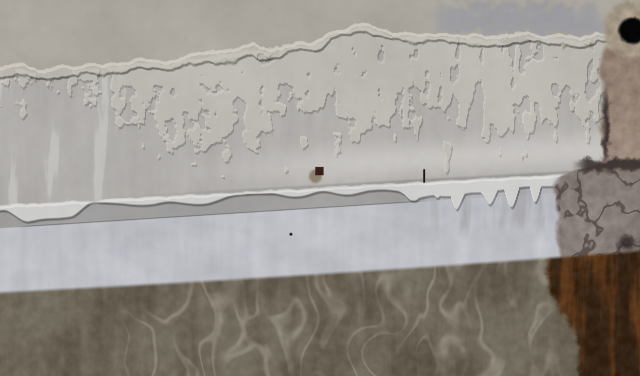
Give the GLSL for this texture, as a Shadertoy shader.

```glsl
// Weathered concrete wall: peeling cream paint, a flaked ledge and a damp base.
// Sloping bands set the layout; gradient noise makes the flakes, drips and veins.
// Paint is a height mask, lit from above by comparing two nearby samples.

const float ASPECT = 1.707;

vec2 gradientAt(vec2 cell) {
  vec2 q = fract(cell * vec2(.1031, .1137));
  q += dot(q, q.yx + 33.33);
  float angle = 6.2832 * fract((q.x + q.y) * q.x * 7.13);
  return vec2(cos(angle), sin(angle));
}

float noise(vec2 p) {
  vec2 i = floor(p), f = p - i, e = vec2(1, 0);
  vec2 w = f * f * (3. - 2. * f);
  float low = mix(dot(gradientAt(i), f), dot(gradientAt(i + e), f - e), w.x);
  float high = mix(dot(gradientAt(i + e.yx), f - e.yx), dot(gradientAt(i + 1.), f - 1.), w.x);
  return mix(low, high, w.y);
}

float fbm(vec2 p) {
  float sum = 0., gain = .7;
  for (int i = 0; i < 4; i++) {
    sum += gain * noise(p);
    p = mat2(1.6, 1.2, -1.2, 1.6) * p + 7.3;
    gain *= .5;
  }
  return sum;
}

// Soft step at an edge, soft interval and soft disc
float rise(float v, float edge, float s) { return smoothstep(edge - s, edge + s, v); }
float band(float v, float lo, float hi, float s) { return rise(v, lo, s) * (1. - rise(v, hi, s)); }
float spot(vec2 p, vec2 center, float r, float s) { return 1. - rise(length(p - center), r, s); }

float ridgeLine(float x) {
  return .815 + .085 * smoothstep(.05, .68, x) + .035 * exp(-pow(abs(x - .56) / .06, 2.));
}

float ledgeLine(float x) { return .453 + .095 * x; }

// x: crust along the ridge, y: peeling coat, z: flakes under the ledge
vec3 paint(vec2 p) {
  float x = p.x / ASPECT, rough = fbm(p * 23.);
  float below = ridgeLine(x) - p.y + .022 * fbm(p * 12.);
  float crust = band(below + .012 * rough, -.008, .016 + .012 * noise(vec2(x * 35., 2.5)), .003);

  float drips = noise(p * vec2(34, 5)) + .4 * noise(p * vec2(75, 14));
  float bias = mix(-.6, .32, smoothstep(.5, .84, p.y)) - .35 * (1. - rise(x, .175, .055));
  bias += .28 * spot(vec2(x, p.y), vec2(.33, .6), .1, .07);
  float coat = rise(rough * .8 + drips * mix(.35, .95, smoothstep(.35, .7, x)) + bias, 0., .04);
  coat *= smoothstep(0., .012, below) * smoothstep(0., .02, p.y - ledgeLine(x));

  float under = ledgeLine(x) - p.y + .006 * rough;
  float depth = .015 + .025 * noise(vec2(x * 19., 4.5)) + .007 * rough;
  depth += rise(x, .635, .015) * (.02 + .12 * max(0., noise(vec2(x * 42., 9.5))));
  depth += .035 * band(x, .025, .13, .02);
  return vec3(crust, coat, band(under, 0., depth, .003) * (1. - rise(x, .88, .02)));
}

void mainImage(out vec4 fragColor, in vec2 fragCoord) {
  vec2 uv = fragCoord / iResolution.xy, p = uv * vec2(ASPECT, 1);
  float x = uv.x, y = uv.y, ledge = ledgeLine(x);
  float broad = fbm(p * 4.), fine = fbm(p * 38.), streak = fbm(p * vec2(24, 3));

  // Bare wall and upper band with a bluish patch
  vec3 col = vec3(.69, .68, .665) + .05 * broad + .035 * streak;
  col = mix(col, vec3(.8, .79, .775), .8 * band(y - ledge, .02, .1, .04) * smoothstep(.2, .6, x));
  col = mix(col, vec3(.79, .785, .77), .6 * rise(streak, .21, .09) * (1. - rise(x, .25, .05)));
  vec3 top = vec3(.665, .65, .615) + .07 * broad;
  float patchMask = band(x + .05 * broad, .69, .94, .02) * band(y + .05 * fine, .91, .985, .02);
  top = mix(top, vec3(.6, .605, .63), .8 * patchMask);
  col = mix(col, top, rise(y, ridgeLine(x), .004));

  // Pale lower band and grey strip
  vec3 pale = vec3(.745, .75, .775) + .06 * fbm(p * vec2(7, 12)) + .05 * streak;
  col = mix(pale, col, rise(y, ledge, .004));
  float stripEnd = 1. - rise(x, .65, .03), stripBase = .393 + .108 * x;
  col = mix(col, vec3(.61, .605, .6) + .04 * broad, band(y, stripBase, ledge, .002) * mix(.25, .9, stripEnd));
  col -= .16 * band(y, stripBase - .001, stripBase + .002, .002) * stripEnd * rise(x, .035, .015);
  float wet = band(y, ledge - .14, ledge, .03) * rise(x, .67, .03);
  col = mix(col, vec3(.63, .625, .64), wet * rise(streak, .07, .22) * .7);

  // Paint layers with relief
  vec3 layer = paint(p), above = paint(p + vec2(-.003, .006));
  col = mix(col, vec3(.75, .74, .71) + .04 * broad, layer.y * .75);
  col = mix(col, vec3(.73, .715, .68), layer.x * .8);
  col = mix(col, vec3(.82, .82, .81), layer.z * .9);
  col += dot(clamp(layer - above, -1., .3), vec3(.27, .12, .2));
  col -= .09 * band(y - ledge, -.002, .008, .004) * smoothstep(.1, .6, x);

  // Stained column with cracks and dark seams
  float side = mix(.872, .94, rise(y, .55, .03)) + .018 * fbm(p * 13.);
  float damp = 1. - rise(y, .55, .02);
  vec3 stain = mix(vec3(.57, .5, .45), vec3(.5, .46, .44), damp) + .1 * broad + .08 * fine;
  float crack = 1. - smoothstep(.015, .06, abs(fbm(p * vec2(11, 9) + 3.)));
  stain = mix(stain, vec3(.27, .23, .22), crack * damp * .65);
  col = mix(col, stain, rise(x, side, .006) * (1. - rise(y, .875, .01)));
  float seam = band(y + .025 * fine, .545, .575, .01) * rise(x, .905, .015);
  seam = max(seam, band(x + .009 * fine, .942, .951, .004) * band(y, .57, .75, .04));
  seam = max(seam, spot(p + .02 * fine, vec2(1.672, .355), .02, .012));
  col = mix(col, vec3(.2, .17, .17), seam * .85);

  // Drain hole in its worn collar
  col = mix(col, vec3(.63, .58, .51) + .12 * fine, spot(p + .014 * fine, vec2(1.685, .92), .075, .012));
  col = mix(col, vec3(.025, .02, .02), spot(p + .006 * fine, vec2(1.686, .918), .035, .006));

  // Damp base with pale veins, rust in the right corner
  vec3 base = mix(vec3(.36, .33, .28), vec3(.45, .425, .37), rise(broad + streak * .5, 0., .35));
  vec2 warped = p * vec2(17, 5) + 1.3 * vec2(noise(p * 9.), noise(p * 7. + 5.));
  float vein = 1. - smoothstep(0., .12, abs(noise(warped)));
  base += vein * .1 * band(x, .19, .87, .04) * rise(broad, -.1, .3);
  float rustEdge = .855 + .05 * (1. - smoothstep(.06, .27, y)) + .008 * fine;
  vec3 rust = mix(vec3(.2, .135, .08), vec3(.37, .225, .11), rise(streak + .5 * broad, .05, .25));
  base = mix(base, rust, rise(x, rustEdge, .006));
  float baseTop = .222 + .085 * x + .025 * x * x;
  col = mix(base + .05 * fine, col, rise(y, baseTop, .007));

  // Rusty bolt, spike and pinhole
  col = mix(col, vec3(.53, .48, .4), .9 * spot(p + .006 * fine, vec2(.841, .531), .017, .006));
  vec2 bolt = abs(p - vec2(.852, .545));
  col = mix(col, vec3(.22, .12, .1), 1. - rise(max(bolt.x, bolt.y), .011, .002));
  col = mix(col, vec3(.1), band(p.x, 1.129, 1.134, .0015) * band(y, .514, .55, .003));
  col = mix(col, vec3(.15), spot(p, vec2(.776, .377), .004, .002));

  fragColor = vec4(clamp(col + .015 * fine, 0., 1.), 1);
}
```
